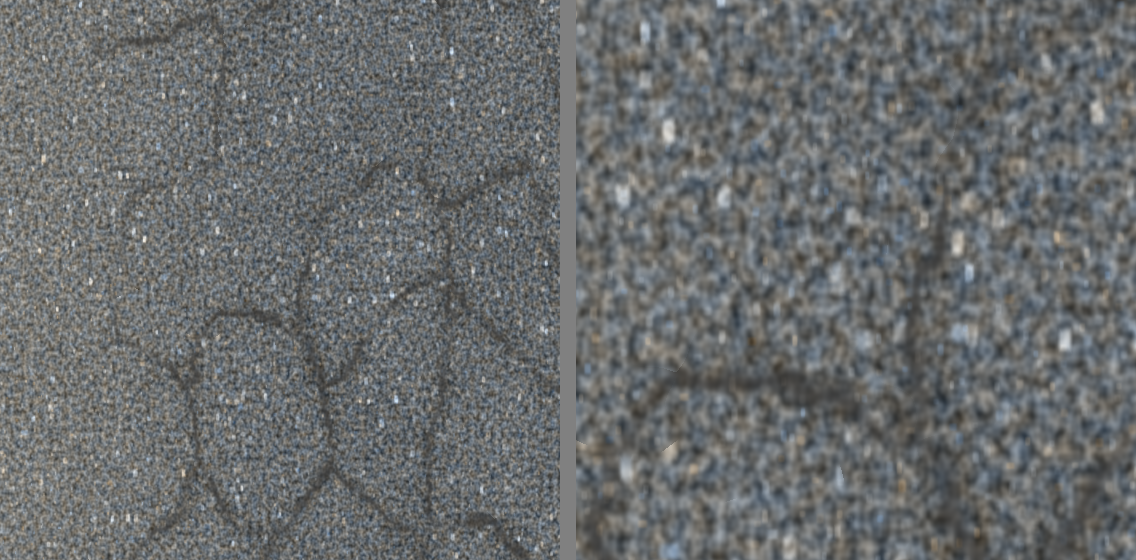
Left: the whole. Right: its middle third, enlarged.
This texture is drawn by a WebGL 2 fragment shader. Its source:

```glsl
#version 300 es
precision highp float;

uniform vec2 u_resolution;
out vec4 fragColor;

// Integer hash: three values in 0..1 for each lattice cell
vec3 hash3(vec2 cell, int seed) {
  uvec3 v = uvec3(ivec3(ivec2(cell), seed)) * 1664525u + 1013904223u;
  v.x += v.y * v.z; v.y += v.z * v.x; v.z += v.x * v.y;
  v ^= v >> 16u;
  v.x += v.y * v.z; v.y += v.z * v.x; v.z += v.x * v.y;
  return vec3(v >> 8u) / 16777216.0;
}

float cornerSlope(vec2 cell, vec2 offset, int seed) {
  float angle = 6.2832 * hash3(cell, seed).x;
  return dot(vec2(cos(angle), sin(angle)), offset);
}

float gradientNoise(vec2 p, int seed) {
  vec2 i = floor(p), f = p - i;
  vec2 u = f * f * f * (f * (f * 6.0 - 15.0) + 10.0);
  vec2 e = vec2(1.0, 0.0);
  float low = mix(cornerSlope(i, f, seed), cornerSlope(i + e.xy, f - e.xy, seed), u.x);
  float high = mix(cornerSlope(i + e.yx, f - e.yx, seed), cornerSlope(i + 1.0, f - 1.0, seed), u.x);
  return mix(low, high, u.y);
}

// Distance to the nearest cell border, and a random strength for that border
vec2 crackBorder(vec2 p) {
  vec2 base = floor(p), nearest = vec2(9.0), second = vec2(9.0);
  vec2 nearestId = base, secondId = base;
  for (int y = -2; y <= 2; y++) {
    for (int x = -2; x <= 2; x++) {
      vec2 id = base + vec2(x, y);
      vec2 d = id + 0.1 + 0.8 * hash3(id, 11).xy - p;
      if (dot(d, d) < dot(nearest, nearest)) {
        second = nearest; secondId = nearestId;
        nearest = d; nearestId = id;
      } else if (dot(d, d) < dot(second, second)) {
        second = d; secondId = id;
      }
    }
  }
  float border = dot(0.5 * (nearest + second), normalize(second - nearest));
  return vec2(border, hash3(nearestId + secondId, 12).z);
}

// Scattered stone chips: rgb is the weighted tint, a is the brightness gain
vec4 stoneChips(vec2 p, float share, int seed) {
  vec2 base = floor(p);
  vec4 sum = vec4(0.0);
  for (int y = -1; y <= 1; y++) {
    for (int x = -1; x <= 1; x++) {
      vec2 id = base + vec2(x, y);
      vec3 place = hash3(id, seed), look = hash3(id, seed + 1);
      vec2 d = p - id - 0.15 - 0.7 * place.xy;
      d *= vec2(0.85 + 0.5 * look.x, 1.25 - 0.5 * look.x);
      float size = mix(0.32, 0.56, look.y);
      float boxy = mix(length(d), max(abs(d.x), abs(d.y)), 0.5);
      float cover = (1.0 - smoothstep(size * 0.35, size, boxy)) * step(place.z, share);
      float warmth = look.z * 2.0 - 1.0;
      sum += cover * vec4(vec3(1.0, 0.1, -1.0) * warmth * abs(warmth), 0.35 + 0.65 * look.x * look.x);
    }
  }
  return sum;
}

void main() {
  vec2 p = gl_FragCoord.xy / u_resolution.y;
  float patches = gradientNoise(p * 5.0, 1);

  // Worn surface, paler towards the left
  float wear = smoothstep(0.0, 0.6, p.x + 0.12 * patches);
  vec3 color = mix(vec3(0.472, 0.475, 0.466), vec3(0.394, 0.409, 0.418), wear);
  color += 0.03 * patches + 0.04 * gradientNoise(p * 17.0, 2);

  // Fine grain with slight warm and cool variation
  vec2 grainPos = p * vec2(1.1, 0.92);
  color += 0.25 * gradientNoise(grainPos * 105.0, 3) + 0.18 * gradientNoise(grainPos * 190.0, 4);
  color += vec3(1.0, 0.1, -1.0) * 0.07 * gradientNoise(grainPos * 75.0, 5);

  // Cracks with soft brown dust along them
  vec2 bend = vec2(gradientNoise(p * 8.0, 6), gradientNoise(p * 8.0, 7)) * 0.04;
  bend += vec2(gradientNoise(p * 38.0, 8), gradientNoise(p * 38.0, 9)) * 0.013;
  vec2 border = crackBorder((p + bend) * vec2(5.2, 3.1) + 3.0);
  float presence = smoothstep(0.1, 0.32, p.x + 0.2 * patches) * smoothstep(0.0, 0.35, border.y);
  presence *= clamp(0.8 + 1.1 * gradientNoise(p * 13.0, 10), 0.0, 1.0);
  float core = presence * exp(-pow(border.x / 0.027, 2.0));
  float dust = presence * exp(-pow(border.x / 0.085, 2.0));
  color -= dust * vec3(0.03, 0.038, 0.05);
  color = mix(color, vec3(0.235, 0.23, 0.225), 0.68 * core);

  // Small dull chips, then sparse bright ones
  float exposed = (1.0 - 0.75 * core) * mix(1.1, 0.9, wear);
  vec4 small = stoneChips(grainPos * 125.0, 0.22, 21);
  vec4 large = stoneChips(grainPos * 66.0, 0.085 + 0.07 * patches, 31);
  color += exposed * (small.rgb * 0.055 + small.a * 0.14);
  color += exposed * (large.rgb * 0.06 + large.a * 0.36);

  fragColor = vec4(clamp(color, 0.0, 0.93), 1.0);
}
```
